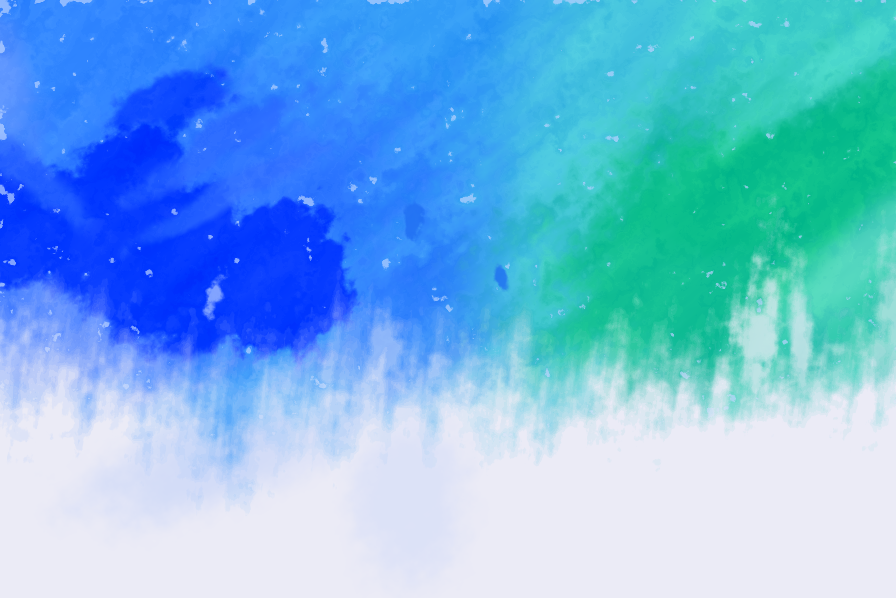
Give the GLSL for this background, as a Shadertoy shader.

```glsl
const vec3 PAPER = vec3(0.92, 0.92, 0.965);
const vec3 DEEP = vec3(0.01, 0.22, 1.0);
const vec3 AZURE = vec3(0.15, 0.41, 1.0);
const vec3 SKY = vec3(0.21, 0.62, 0.97);
const vec3 AQUA = vec3(0.26, 0.76, 0.87);
const vec3 TEAL = vec3(0.25, 0.81, 0.79);
const vec3 GREEN = vec3(0.05, 0.75, 0.55);
const vec3 LILAC = vec3(0.45, 0.60, 0.99);

float hash(vec2 cell) {
    vec3 h = fract(vec3(cell.xyx) * 0.1031);
    h += dot(h, h.yzx + 33.33);
    return fract((h.x + h.y) * h.z);
}

float noise(vec2 p) {
    vec2 cell = floor(p), f = fract(p);
    f = f * f * (3.0 - 2.0 * f);
    return mix(mix(hash(cell), hash(cell + vec2(1, 0)), f.x),
               mix(hash(cell + vec2(0, 1)), hash(cell + vec2(1, 1)), f.x), f.y);
}

float fbm(vec2 p) {
    float sum = 0.0, gain = 0.5;
    for (int i = 0; i < 5; i++) {
        sum += gain * noise(p);
        p = mat2(1.6, 1.2, -1.2, 1.6) * p + 7.3;
        gain *= 0.5;
    }
    return sum;
}

vec2 rotate(vec2 p, float angle) {
    float c = cos(angle), s = sin(angle);
    return vec2(c * p.x + s * p.y, c * p.y - s * p.x);
}

// Softly stepped tones give flat flakes of paint
float flakes(float value, float steps) {
    float v = value * steps;
    return (floor(v) + smoothstep(0.3, 0.7, fract(v))) / steps;
}

float dab(vec2 p, vec2 centre, vec2 radii, float angle, float soft, float rough) {
    float d = length(rotate(p - centre, angle) / radii) + rough;
    return 1.0 - smoothstep(1.0 - soft, 1.0 + soft, d);
}

float bump(float x, float centre, float width) {
    float d = (x - centre) / width;
    return exp(-d * d);
}

vec3 blueSide(vec3 col, vec2 p, float rough) {
    col = mix(col, AZURE, 0.8 * dab(p, vec2(0.36, 0.63), vec2(0.37, 0.21), 0.25, 0.5, rough));
    col = mix(col, AZURE, 0.55 * dab(p, vec2(0.68, 0.45), vec2(0.17, 0.12), 0.4, 0.6, rough));
    col = mix(col, vec3(0.27, 0.49, 1.0), dab(p, vec2(0.10, 0.46), vec2(0.34, 0.13), 0.0, 0.4, rough));
    col = mix(col, LILAC, 0.6 * dab(p, vec2(0.0, 0.86), vec2(0.06, 0.14), 0.2, 0.6, rough));
    float body = dab(p, vec2(0.05, 0.63), vec2(0.25, 0.10), -0.1, 0.12, rough);
    body = max(body, dab(p, vec2(0.30, 0.56), vec2(0.20, 0.15), -0.3, 0.12, rough));
    body = max(body, dab(p, vec2(0.46, 0.53), vec2(0.14, 0.12), 0.9, 0.1, rough));
    body = max(body, dab(p, vec2(0.22, 0.71), vec2(0.10, 0.08), 0.5, 0.12, rough));
    body = max(body, 0.75 * dab(p, vec2(0.28, 0.83), vec2(0.09, 0.045), 0.2, 0.3, rough * 1.6));
    col = mix(col, DEEP, body);
    // Lighter brush sweeps across the dark body
    float sweep = dab(p, vec2(0.36, 0.76), vec2(0.17, 0.027), 0.55, 0.35, rough);
    sweep = max(sweep, dab(p, vec2(0.38, 0.68), vec2(0.17, 0.022), 0.5, 0.4, rough));
    sweep = max(sweep, dab(p, vec2(0.05, 0.71), vec2(0.12, 0.03), -0.65, 0.4, rough));
    return mix(col, vec3(0.17, 0.41, 1.0), 0.75 * sweep);
}

vec3 greenSide(vec3 col, vec2 p, float rough) {
    col = mix(col, vec3(0.17, 0.77, 0.68), dab(p, vec2(1.28, 0.57), vec2(0.40, 0.28), 0.35, 0.35, rough));
    col = mix(col, GREEN, 0.75 * dab(p, vec2(1.17, 0.57), vec2(0.22, 0.17), 0.6, 0.35, rough));
    col = mix(col, GREEN, dab(p, vec2(1.31, 0.69), vec2(0.25, 0.11), 0.25, 0.3, rough));
    col = mix(col, GREEN, 0.8 * dab(p, vec2(1.46, 0.77), vec2(0.20, 0.09), 0.5, 0.35, rough));
    return mix(col, vec3(0.36, 0.83, 0.78), 0.6 * dab(p, vec2(1.43, 0.55), vec2(0.18, 0.05), 0.7, 0.6, rough));
}

// Share of bare paper showing below and between the strokes
float bareness(vec2 p, float streak, float grain) {
    float right = smoothstep(0.6, 1.1, p.x);
    float edge = 0.365 + 0.045 * bump(p.x, 0.03, 0.12) - 0.06 * bump(p.x, 0.38, 0.14);
    float width = mix(0.15, 0.10, right);
    float height = p.y - edge + 0.18 * (streak - 0.5) + 0.12 * (grain - 0.5);
    float bare = 1.0 - smoothstep(-width, width, height);
    float rough = 1.6 * (streak - 0.5) + 1.2 * (grain - 0.5);
    bare = max(bare, 0.75 * dab(p, vec2(1.265, 0.43), vec2(0.035, 0.13), -0.12, 0.5, rough));
    bare = max(bare, 0.7 * dab(p, vec2(1.34, 0.42), vec2(0.018, 0.11), 0.05, 0.6, rough));
    bare = max(bare, 0.55 * dab(p, vec2(1.50, 0.47), vec2(0.035, 0.15), -0.15, 0.6, rough));
    bare = max(bare, 0.5 * dab(p, vec2(0.65, 0.41), vec2(0.035, 0.05), 0.0, 0.6, rough));
    return bare;
}

void mainImage(out vec4 fragColor, in vec2 fragCoord) {
    vec2 uv = fragCoord / iResolution.xy;
    vec2 p = uv * vec2(1.5, 1.0);
    vec2 along = rotate(p, 0.65);
    float brush = fbm(along * vec2(5.0, 22.0));
    float streak = fbm(rotate(p, -0.12) * vec2(38.0, 6.0) + 11.0);
    float grain = fbm(p * 48.0 + 4.0);
    float patches = flakes(fbm(along * vec2(9.0, 16.0) + 2.0 * grain), 9.0);
    vec2 warp = vec2(fbm(p * 6.0 + 3.0), fbm(p * 6.0 + 19.0)) - 0.48;
    vec2 q = p + 0.07 * warp;
    float rough = 0.5 * (brush - 0.48) + 0.5 * (grain - 0.48);

    // Wash from sky blue to teal
    float slant = q.x - 0.2 * (q.y - 0.5) + 0.16 * (brush - 0.5);
    vec3 col = mix(vec3(0.20, 0.53, 1.0), SKY, smoothstep(0.15, 0.6, slant));
    col = mix(col, AQUA, smoothstep(0.66, 0.94, slant));
    col = mix(col, TEAL, smoothstep(0.95, 1.25, slant));
    col = blueSide(col, q, rough);
    col = greenSide(col, q, rough);
    col += (patches - 0.48) * vec3(0.16, 0.13, 0.03) + (brush - 0.48) * vec3(0.08, 0.07, 0.02);

    // Scattered dry flecks, thickest at the left and top borders
    float border = max(1.0 - smoothstep(0.0, 0.03, p.x), smoothstep(0.985, 1.0, p.y));
    float fleck = smoothstep(0.73, 0.80, grain + 0.16 * border);
    fleck = max(fleck, dab(p, vec2(0.36, 0.51), vec2(0.012, 0.03), -0.35, 0.5, 3.0 * (grain - 0.45)));
    col = mix(col, vec3(0.72, 0.82, 1.0), 0.7 * fleck);
    float chip = dab(p, vec2(0.69, 0.63), vec2(0.012, 0.03), -0.1, 0.3, 2.0 * (grain - 0.5));
    chip = max(chip, dab(p, vec2(0.84, 0.535), vec2(0.01, 0.022), 0.2, 0.4, 2.0 * (grain - 0.5)));
    col = mix(col, vec3(0.12, 0.43, 0.95), 0.8 * chip);

    // Frayed fade into paper, with a faint trailing wash
    float bare = bareness(p, streak, grain);
    col = mix(col, PAPER, flakes(bare, 14.0));
    float trail = dab(p, vec2(0.68, 0.17), vec2(0.09, 0.13), 0.0, 0.5, rough);
    trail = max(trail, 1.6 * dab(p, vec2(0.36, 0.23), vec2(0.20, 0.07), 0.3, 0.6, rough));
    col = mix(col, vec3(0.66, 0.76, 0.98), 0.22 * trail * smoothstep(0.3, 0.9, bare));
    fragColor = vec4(clamp(col, 0.0, 1.0), 1.0);
}
```
